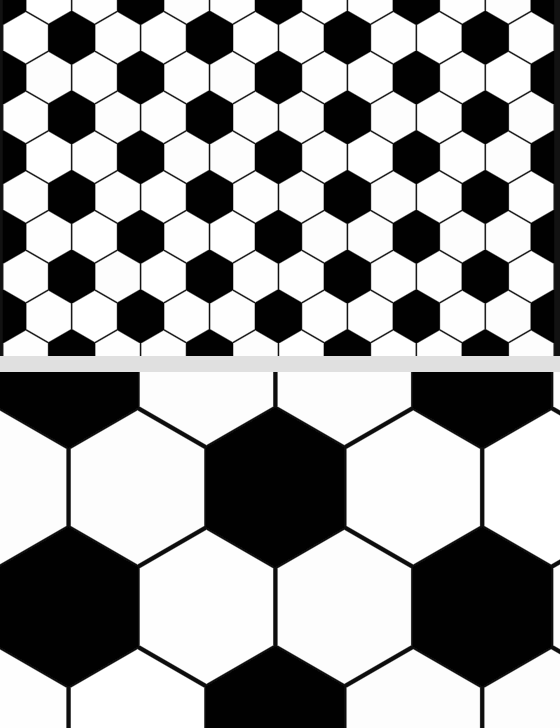
Top, the full canvas; bottom, a detail of the centre.
Reproduce this pattern procedurally as a Shadertoy shader.

```glsl
// Football-style honeycomb: pointy-top hexagons, every third one black, the rest
// white with thin dark outlines, between two narrow dark side bands.
// Each point finds its nearest hexagon centre, then its distance to the hexagon edge.

// Lengths are in units of the canvas height.
const float HEX_WIDTH  = 0.1291;              // flat side to flat side
const vec2  ANCHOR     = vec2(0.7822, 0.7822); // centre of one black hexagon
const float LINE_WIDTH = 0.0041;
const float HALF_FIELD = 6.0 * HEX_WIDTH;     // anchor to each side band
const float SOFTNESS   = 0.8;                 // edge blur in pixels
const float TINT_RANGE = 0.008;               // faint variation of the whites

const vec3 WHITE = vec3(1.0);
const vec3 BLACK = vec3(0.004);
const vec3 LINE  = vec3(0.05);
const vec3 BAND  = vec3(0.07);

const float ROW_STEP = 0.8660254;             // row spacing for unit-width hexagons

float hash(vec2 p) {
    return fract(sin(dot(p, vec2(127.1, 311.7))) * 43758.5453);
}

// Nearest hexagon: xy = offset from its centre, zw = axial column and row.
vec4 hexCell(vec2 p) {
    vec2 period = vec2(1.0, 2.0 * ROW_STEP);
    vec2 evenId = round(p / period);
    vec2 oddId  = floor(p / period) + 0.5;
    vec2 a = p - evenId * period;
    vec2 b = p - oddId * period;
    bool useEven = dot(a, a) < dot(b, b);
    vec2 id = useEven ? evenId : oddId;
    float row = 2.0 * id.y;
    return vec4(useEven ? a : b, round(id.x - 0.5 * row), round(row));
}

// Distance inward from the border of a unit-width hexagon.
float hexEdge(vec2 p) {
    p = abs(p);
    return 0.5 - max(p.x, dot(p, vec2(0.5, ROW_STEP)));
}

void mainImage(out vec4 fragColor, in vec2 fragCoord) {
    float blur = SOFTNESS / iResolution.y;
    vec2 p = fragCoord / iResolution.y - ANCHOR;

    vec4 cell = hexCell(p / HEX_WIDTH);
    float edge = hexEdge(cell.xy) * HEX_WIDTH;

    // One hexagon in three is black; whites differ very slightly.
    bool isBlack = mod(cell.z - cell.w + 0.5, 3.0) < 1.0;
    vec3 color = isBlack ? BLACK : WHITE - TINT_RANGE * hash(cell.zw);

    // Outlines
    float halfLine = 0.5 * LINE_WIDTH;
    float outline = 1.0 - smoothstep(halfLine - blur, halfLine + blur, edge);
    if (!isBlack) color = mix(color, LINE, outline);

    // Side bands
    float band = smoothstep(-blur, blur, abs(p.x) - HALF_FIELD);
    color = mix(color, BAND, band);

    fragColor = vec4(color, 1.0);
}
```
